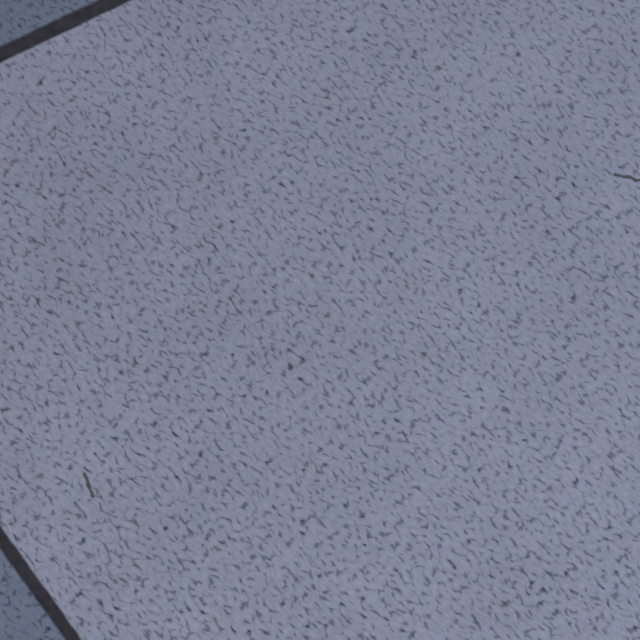
This texture is drawn by a WebGL 2 fragment shader. Its source:

```glsl
#version 300 es
precision highp float;
// A speckled blue-grey stone slab seen at an angle, with dark joints at two corners.
// Stretched, rotated gradient noise forms the grains; broad noise shades the slab,
// and signed distances to two lines cut the joints and the neighbouring slabs.

uniform vec2 u_resolution;
out vec4 fragColor;

vec2 gradient(vec2 cell) {
    vec3 h = fract(cell.xyx * vec3(0.1031, 0.1030, 0.0973));
    h += dot(h, h.yzx + 33.33);
    float angle = 6.2832 * fract((h.x + h.y) * h.z);
    return vec2(cos(angle), sin(angle));
}

float gradientNoise(vec2 p) {
    vec2 i = floor(p), f = p - i;
    vec2 w = f * f * f * (f * (f * 6.0 - 15.0) + 10.0);
    vec2 e = vec2(1.0, 0.0);
    float a = dot(gradient(i), f);
    float b = dot(gradient(i + e.xy), f - e.xy);
    float c = dot(gradient(i + e.yx), f - e.yx);
    float d = dot(gradient(i + e.xx), f - e.xx);
    return mix(mix(a, b, w.x), mix(c, d, w.x), w.y);
}

// Noise drawn out along the given direction
float grainNoise(vec2 p, float angle, vec2 frequency) {
    vec2 along = vec2(cos(angle), sin(angle));
    vec2 across = vec2(-along.y, along.x);
    return gradientNoise(vec2(dot(p, along), dot(p, across)) * frequency + 200.0);
}

float segmentDistance(vec2 p, vec2 a, vec2 b) {
    vec2 ab = b - a;
    return length(p - a - ab * clamp(dot(p - a, ab) / dot(ab, ab), 0.0, 1.0));
}

// Soft band that starts at d = 0 and ends at the given width
float band(float d, float width) {
    return smoothstep(-0.003, 0.003, d) * (1.0 - smoothstep(width - 0.003, width + 0.004, d));
}

void main() {
    vec2 p = gl_FragCoord.xy / min(u_resolution.x, u_resolution.y);

    // Slight foreshortening and a wander in the grain direction
    vec2 q = p * (1.0 + 0.12 * p.y);
    q += 0.004 * vec2(gradientNoise(p * 38.0), gradientNoise(p * 38.0 + 71.0));

    // Two sets of dark specks over paler mottling
    float steep = grainNoise(q, -1.0, vec2(72.0, 125.0));
    float shallow = grainNoise(q + 3.7, -0.55, vec2(78.0, 135.0));
    float fine = grainNoise(q + 8.1, -0.8, vec2(130.0, 210.0));
    float specks = smoothstep(0.14, 0.55, steep) + smoothstep(0.16, 0.55, shallow);
    float contrast = mix(1.1, 0.85, p.y);

    // Broad shading, lighter towards the lower right
    float cloud = gradientNoise(p * 5.0 + 11.0) + 0.7 * gradientNoise(p * 17.0 + 29.0);
    float tone = 0.496 + 0.022 * (p.x - p.y) + 0.018 * cloud;
    tone -= contrast * (0.105 * specks + 0.028 * (steep + shallow) + 0.03 * fine);
    tone = max(tone, 0.27);

    // Blue-grey stone with faint warm and cool patches
    vec3 color = tone * vec3(1.0, 1.045, 1.2);
    float warmth = 0.4 - 0.6 * p.x + gradientNoise(p * 24.0 + 53.0) + 0.8 * gradientNoise(q * 85.0);
    color += vec3(0.012, -0.003, -0.006) * warmth;

    // Small brown scratches
    vec2 bent = p + 0.003 * gradientNoise(p * 90.0);
    float scratch = min(segmentDistance(bent, vec2(0.132, 0.260), vec2(0.145, 0.224)),
                        segmentDistance(bent, vec2(0.962, 0.728), vec2(1.0, 0.718)));
    float scratchMask = 1.0 - smoothstep(0.0005, 0.004, scratch);
    color = mix(color, vec3(0.25, 0.23, 0.24), 0.75 * scratchMask);

    // Neighbouring slabs lie in deeper shade beyond each joint
    float wobble = 0.0015 * gradientNoise(p * 60.0);
    float upper = dot(p - vec2(0.0, 0.902), vec2(-0.430, 0.903)) + wobble;
    float lower = dot(p - vec2(0.0, 0.178), vec2(-0.812, -0.584)) + wobble;
    float beyond = smoothstep(0.0, 0.02, max(upper, lower));
    color = mix(color, color * vec3(0.76, 0.80, 0.83), beyond);

    // Dark joints
    float joint = max(band(upper, 0.022), band(lower, 0.020));
    vec3 jointColor = vec3(0.18, 0.18, 0.20) + 0.04 * gradientNoise(p * 70.0 + 17.0);
    color = mix(color, jointColor, 0.96 * joint);

    fragColor = vec4(color, 1.0);
}
```
